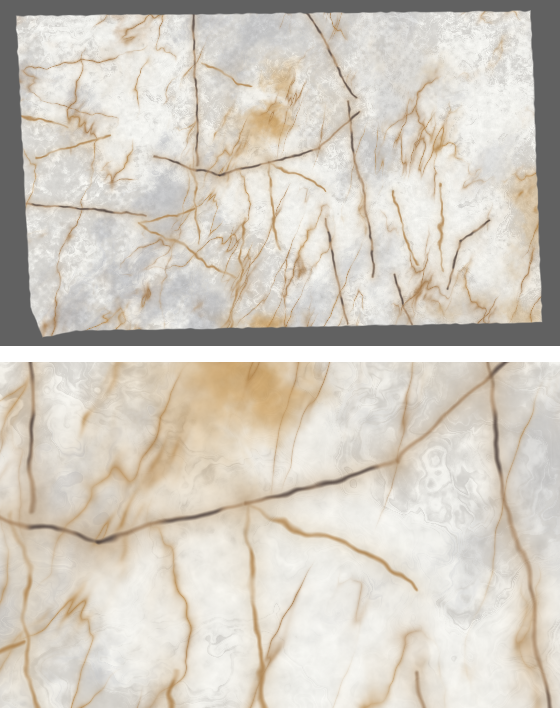
Top: the whole. Bottom: its middle third, enlarged.
A Shadertoy shader for this texture:

```glsl
// A pale quartzite slab with rust and charcoal veins on a flat grey ground.

const vec3 GROUND = vec3(0.38);
const vec3 WHITE  = vec3(0.945, 0.945, 0.93);
const vec3 PALE   = vec3(0.855, 0.85, 0.835);
const vec3 SHADOW = vec3(0.71, 0.715, 0.73);
const vec3 SAND   = vec3(0.84, 0.77, 0.66);
const vec3 GOLD   = vec3(0.77, 0.59, 0.33);
const vec3 RUST   = vec3(0.58, 0.42, 0.27);
const vec3 CHAR   = vec3(0.33, 0.28, 0.26);
const float CRACK_WIDTH = 0.0026;
const float GOLD_WIDTH  = 0.0030;
const float WARP = 0.045;

// Slab outline, in units of canvas height
const vec2 OUTLINE[6] = vec2[6](
    vec2(0.046, 0.954), vec2(1.534, 0.968), vec2(1.567, 0.068),
    vec2(0.222, 0.044), vec2(0.122, 0.025), vec2(0.089, 0.114));

// Main fractures: start xy, end xy
const vec4 CRACKS[12] = vec4[12](
    vec4(0.88, 0.97, 1.03, 0.72), vec4(0.56, 0.97, 0.575, 0.52),
    vec4(1.01, 0.71, 1.08, 0.20), vec4(0.44, 0.55, 0.63, 0.49),
    vec4(0.63, 0.49, 0.77, 0.53), vec4(0.77, 0.53, 0.93, 0.57),
    vec4(0.93, 0.57, 1.04, 0.68), vec4(0.08, 0.41, 0.42, 0.38),
    vec4(1.41, 0.36, 1.33, 0.30), vec4(1.33, 0.30, 1.30, 0.17),
    vec4(0.94, 0.37, 1.00, 0.06), vec4(1.14, 0.21, 1.19, 0.06));

// Softer iron-stained veins
const vec4 STAINS[12] = vec4[12](
    vec4(0.56, 0.52, 0.57, 0.29), vec4(0.71, 0.37, 0.70, 0.21),
    vec4(0.70, 0.21, 0.67, 0.05), vec4(0.77, 0.53, 0.80, 0.28),
    vec4(0.77, 0.53, 0.94, 0.45), vec4(0.05, 0.66, 0.19, 0.64),
    vec4(0.10, 0.55, 0.32, 0.61), vec4(0.40, 0.36, 0.56, 0.39),
    vec4(0.40, 0.36, 0.68, 0.19), vec4(1.13, 0.44, 1.20, 0.23),
    vec4(1.27, 0.47, 1.28, 0.22), vec4(0.59, 0.81, 0.73, 0.75));

float hash(vec2 p) {
    return fract(sin(dot(p, vec2(127.1, 311.7))) * 43758.5453);
}

float noise(vec2 p) {
    vec2 i = floor(p), f = fract(p);
    f = f * f * (3.0 - 2.0 * f);
    return mix(mix(hash(i), hash(i + vec2(1, 0)), f.x),
               mix(hash(i + vec2(0, 1)), hash(i + vec2(1, 1)), f.x), f.y);
}

float fbm(vec2 p) {
    float sum = 0.0, amp = 0.5;
    for (int i = 0; i < 5; i++) {
        sum += amp * noise(p);
        p = mat2(1.6, 1.2, -1.2, 1.6) * p + 3.7;
        amp *= 0.5;
    }
    return sum;
}

vec2 rotate(vec2 p, float a) {
    return mat2(cos(a), sin(a), -sin(a), cos(a)) * p;
}

float segment(vec2 p, vec4 s) {
    vec2 a = p - s.xy, b = s.zw - s.xy;
    return length(a - b * clamp(dot(a, b) / dot(b, b), 0.0, 1.0));
}

// Signed distance to the slab, negative inside
float slab(vec2 p) {
    float d = 9.0, side = 1.0;
    for (int i = 0; i < 6; i++) {
        vec2 a = OUTLINE[i], b = OUTLINE[(i + 1) % 6], e = b - a, w = p - a;
        d = min(d, segment(p, vec4(a, b)));
        bvec3 c = bvec3(p.y >= a.y, p.y < b.y, e.x * w.y > e.y * w.x);
        if (all(c) || !any(c)) side = -side;
    }
    return side * d;
}

float blob(vec2 p, vec2 centre, vec2 size) {
    vec2 q = (p - centre) / size;
    return exp(-dot(q, q));
}

void mainImage(out vec4 fragColor, in vec2 fragCoord) {
    float px = 1.0 / iResolution.y;
    vec2 p = fragCoord * px;
    vec2 drift = vec2(fbm(p * 9.0), fbm(p * 9.0 + 17.0)) - 0.48;
    vec2 jag = vec2(noise(p * 60.0), noise(p * 60.0 + 31.0)) - 0.5;
    vec2 q = p + WARP * drift + 0.007 * jag;

    // Milky crystal body with slanted cleavage streaks
    float cloud = fbm(p * 4.5 + drift * 2.0);
    float streak = fbm(rotate(p, 0.45 + 0.8 * cloud) * vec2(75.0, 12.0));
    float grain = fbm(p * 85.0);
    float light = cloud + 0.45 * (streak - 0.48) + 0.3 * (grain - 0.48) + 0.07 * p.x;
    vec3 col = mix(PALE, WHITE, smoothstep(0.34, 0.62, light));
    float leftness = 1.0 - smoothstep(0.3, 1.3, p.x);
    float murk = smoothstep(0.5, 0.72, fbm(rotate(p, 0.7) * vec2(8.0, 4.5) + 5.0) + 0.25 * (streak - 0.48));
    col = mix(col, SHADOW, murk * (0.35 + 0.4 * leftness));

    // Broad mineral stains
    float patchy = smoothstep(0.36, 0.66, fbm(q * 11.0 + 40.0));
    float golden = blob(p, vec2(0.79, 0.68), vec2(0.09, 0.12)) + 0.8 * blob(p, vec2(0.76, 0.06), vec2(0.13, 0.035));
    float sandy = blob(p, vec2(1.53, 0.32), vec2(0.07, 0.2)) + blob(p, vec2(1.42, 0.1), vec2(0.2, 0.045))
                + 0.45 * blob(p, vec2(1.2, 0.8), vec2(0.12, 0.08)) + 0.5 * blob(p, vec2(0.84, 0.7), vec2(0.12));
    float smoky = blob(p, vec2(0.22, 0.92), vec2(0.24, 0.045));
    col = mix(col, SAND, min(0.85, sandy * (0.3 + patchy)));
    col = mix(col, GOLD, min(0.75, golden * patchy * 0.9));
    col = mix(col, RUST * 1.1, smoky * patchy * 0.65);

    // Hairline network: steep on the right, slanted on the left
    for (int i = 0; i < 4; i++) {
        float k = float(i);
        vec2 r = rotate(q, mix(0.15, 1.15, leftness * mod(k, 2.0)) + 0.12 * k);
        float ridge = abs(fbm(r * vec2(5.5, 2.2) + k * 13.0) - 0.48);
        float mask = smoothstep(0.46, 0.66, fbm(p * 5.0 + k * 23.0) + 0.15 * (sandy + golden));
        float hair = exp(-ridge * 130.0) * 0.65 + exp(-ridge * 28.0) * 0.22;
        col = mix(col, mix(RUST, GOLD, 0.3 + 0.4 * patchy), hair * mask);
    }

    // Named veins: soft halo, then a broken core
    float broken = smoothstep(0.25, 0.6, noise(p * 38.0 + 9.0));
    for (int i = 0; i < 12; i++) {
        float d = segment(q, STAINS[i]);
        float core = 1.0 - smoothstep(0.0, GOLD_WIDTH + px, d);
        col = mix(col, SAND, 0.55 * exp(-d * 85.0));
        col = mix(col, mix(GOLD, RUST, 0.5), core * (0.35 + 0.45 * broken));
        d = segment(p + (q - p) * 0.6, CRACKS[i]);
        core = 1.0 - smoothstep(0.0, CRACK_WIDTH + px, d);
        col = mix(col, mix(SAND, RUST, 0.3), 0.6 * exp(-d * 95.0));
        col = mix(col, mix(RUST, CHAR, broken), core * (0.45 + 0.4 * broken));
    }

    // Crystal sparkle and cut edge
    col += 0.09 * (grain - 0.48) + 0.05 * (streak - 0.48);
    float edge = slab(p + 0.004 * jag);
    fragColor = vec4(mix(col, GROUND, smoothstep(-px, px, edge)), 1.0);
}
```
